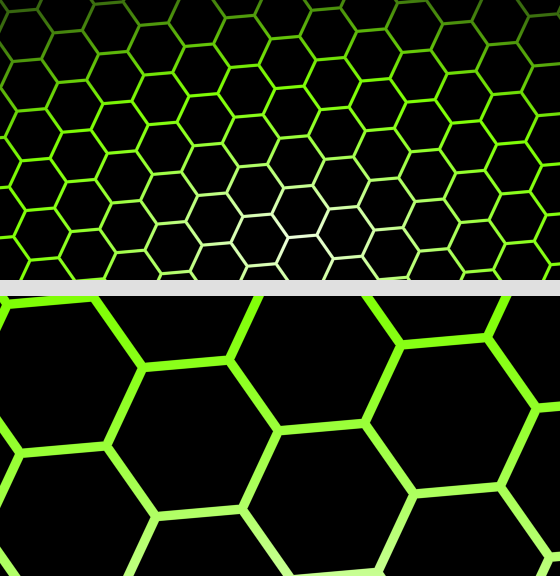
Top, the full canvas; bottom, a detail of the centre.
This background is drawn by a Shadertoy shader. Its source:

```glsl
#define CELL_SIZE 0.1781
#define LINE_WIDTH 0.0112
#define TILT 0.0873
#define CELL_CENTER vec2(0.4115, 0.723)
#define GLOW_CENTER vec2(1.055, 0.15)
#define GLOW_RADIUS vec2(1.04, 0.54)
#define PALE vec3(0.95, 1.0, 0.90)
#define LIME vec3(0.50, 1.0, 0.02)
#define MOSS vec3(0.21, 0.39, 0.06)

// Distance to the nearest edge of a flat-topped hexagon grid of cell height 1
float hexEdge(vec2 p) {
    vec2 period = vec2(sqrt(3.0), 1.0);
    vec2 a = mod(p, period) - 0.5 * period;
    vec2 b = mod(p - 0.5 * period, period) - 0.5 * period;
    vec2 q = abs(dot(a, a) < dot(b, b) ? a : b);
    return 0.5 - max(q.y, dot(q, vec2(0.5 * sqrt(3.0), 0.5)));
}

// Elliptical glow: pale core, lime ring, dark moss rim
vec3 glowColor(vec2 p) {
    float r = length((p - GLOW_CENTER) / GLOW_RADIUS);
    vec3 color = mix(PALE, LIME, smoothstep(-0.15, 1.05, r));
    return mix(color, MOSS, smoothstep(0.95, 1.85, r));
}

void mainImage(out vec4 fragColor, in vec2 fragCoord) {
    vec2 uv = fragCoord / iResolution.y;
    float pixel = 1.0 / iResolution.y;

    // Tilted honeycomb
    float c = cos(TILT), s = sin(TILT);
    vec2 p = mat2(c, -s, s, c) * (uv - CELL_CENTER) / CELL_SIZE;
    float edge = hexEdge(p) * CELL_SIZE - 0.5 * LINE_WIDTH;

    // Glowing lines on black
    float line = 1.0 - smoothstep(-0.7 * pixel, 0.7 * pixel, edge);
    fragColor = vec4(glowColor(uv) * line, 1.0);
}
```
